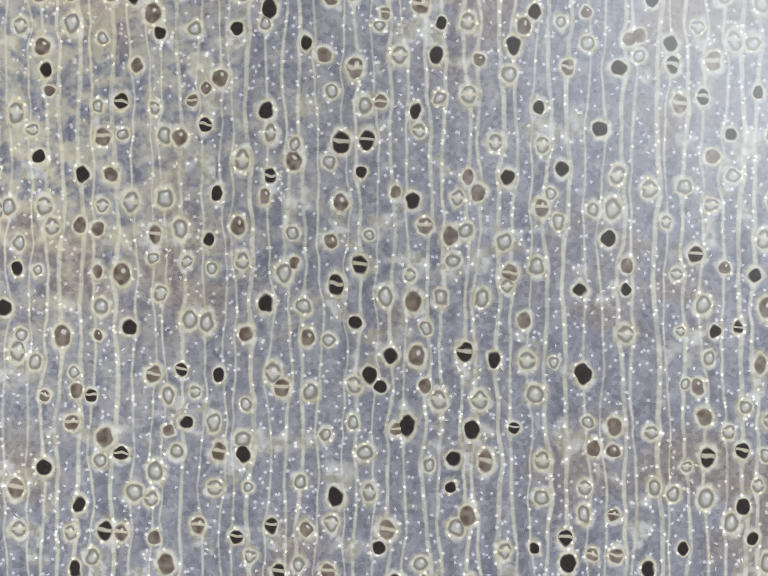
A WebGL 2 fragment shader for this texture:

```glsl
#version 300 es
precision highp float;
// End grain of a hardwood: wavy pale rays over blue-grey fibre, dotted with pores.
// Pores are jittered on a grid and push the rays aside; cellular noise adds
// the fine grain, and layered sines bend the rays and vary the light.

#define RAY_COUNT 33.0
#define RAY_WIDTH 0.105
#define PORE_CELL vec2(0.050, 0.057)
#define PORE_SHARE 0.64
#define PORE_RADIUS 0.0120
#define GRAIN_SCALE 145.0
#define FIBRE_DARK vec3(0.44, 0.45, 0.50)
#define FIBRE_LIGHT vec3(0.65, 0.66, 0.69)
#define CREAM vec3(0.79, 0.775, 0.70)
#define PALE vec3(0.85, 0.86, 0.84)
#define BROWN vec3(0.46, 0.42, 0.39)
#define HOLE vec3(0.19, 0.17, 0.17)

out vec4 fragColor;
uniform vec2 u_resolution;

float hash(vec2 p) {
  vec3 q = fract(p.xyx * vec3(0.1031, 0.1030, 0.0973));
  q += dot(q, q.yzx + 33.33);
  return fract((q.x + q.y) * q.z);
}

vec2 hash2(vec2 p) { return vec2(hash(p), hash(p + 71.7)); }

float noise(vec2 p) {
  vec2 i = floor(p), f = fract(p);
  f = f * f * (3.0 - 2.0 * f);
  return mix(mix(hash(i), hash(i + vec2(1, 0)), f.x),
             mix(hash(i + vec2(0, 1)), hash(i + vec2(1, 1)), f.x), f.y);
}

float layered(vec2 p) {
  return 0.5 * noise(p) + 0.3 * noise(p * 2.1 + 9.0) + 0.2 * noise(p * 4.3 + 23.0);
}

// x: distance to the nearest grain, y: its random value
vec2 grains(vec2 p) {
  vec2 cell = floor(p), nearest = vec2(9.0, 0.0);
  for (int j = -1; j <= 1; j++)
    for (int i = -1; i <= 1; i++) {
      vec2 id = cell + vec2(i, j);
      float d = length(id + hash2(id) - p);
      if (d < nearest.x) nearest = vec2(d, hash(id + 5.3));
    }
  return nearest;
}

// Coverage of the rays at column coordinate u
float rays(float u, float y, float soft) {
  float cover = 0.0;
  for (int i = -1; i <= 1; i++) {
    float id = floor(u) + float(i);
    float seed = hash(vec2(id, 3.0));
    float centre = id + 0.5 + 0.55 * (seed - 0.5) + 0.10 * sin(y * 19.0 + id * 2.4);
    float width = RAY_WIDTH * (0.55 + 0.9 * hash(vec2(id, 8.0)));
    float line = 1.0 - smoothstep(width - soft, width + soft, abs(u - centre));
    cover = max(cover, line * (0.6 + 0.4 * noise(vec2(id * 7.0, y * 28.0))));
  }
  return cover;
}

void main() {
  float px = 1.0 / u_resolution.y;
  vec2 p = gl_FragCoord.xy * px;
  vec2 rough = p + 0.005 * (vec2(noise(p * 85.0), noise(p * 85.0 + 40.0)) - 0.5);
  vec2 grain = grains(p * GRAIN_SCALE);
  float mottling = layered(p * 42.0);

  // Nearest pore, and the sideways push of all close ones
  float pore = 9.0, seed = 0.0, bend = 0.0, radius = PORE_RADIUS;
  vec2 local = vec2(9.0), cell = floor(rough / PORE_CELL);
  for (int j = -1; j <= 1; j++)
    for (int i = -1; i <= 1; i++) {
      vec2 id = cell + vec2(i, j);
      if (hash(id + 13.0) > PORE_SHARE) continue;
      vec2 offset = rough - (id + 0.12 + 0.76 * hash2(id + 31.0)) * PORE_CELL;
      float r = PORE_RADIUS * mix(0.72, 1.15, hash(id + 17.0));
      vec2 q = offset / (r * vec2(1.0, mix(0.95, 1.4, hash(id + 19.0))));
      bend += 0.5 * offset.x * exp(-dot(offset, offset) / (r * r * 4.0));
      if (length(q) < pore) { pore = length(q); local = q; seed = hash(id + 23.0); radius = r; }
    }

  // Fibre ground with streaks and brown stains
  float streak = noise(vec2(p.x * 60.0, p.y * 7.0));
  vec3 color = mix(FIBRE_DARK, FIBRE_LIGHT, clamp(0.65 * mottling + 0.4 * streak - 0.08, 0.0, 1.0));
  float stain = smoothstep(0.50, 0.75, layered(p * 6.0 + 4.0));
  color = mix(color, vec3(0.56, 0.51, 0.49), 0.6 * stain);

  // Rays
  float sway = 0.0045 * sin(p.y * 6.5 + 2.0 * sin(p.x * 4.0)) + 0.0016 * sin(p.y * 24.0 + p.x * 13.0);
  float ray = rays((p.x + sway - bend) * RAY_COUNT, p.y, 0.05 + px * RAY_COUNT * 0.5);
  color = mix(color, mix(CREAM, PALE, 0.6 * mottling), 0.88 * ray);

  // Crumbly tissue around pores and loose pale clumps
  float halo = 1.0 - smoothstep(1.2, 2.05, pore + 1.1 * (mottling - 0.5));
  float clump = smoothstep(0.60, 0.76, layered(p * 17.0 + 60.0));
  vec3 tissue = mix(CREAM - 0.10, PALE, smoothstep(0.25, 0.75, noise(p * 95.0 + 7.0)));
  color = mix(color, tissue, max(0.78 * halo, 0.6 * clump));

  // Pores: open, brown or filled, some split by a crossbar
  float edge = 0.10 + px / radius * 0.6;
  float inside = 1.0 - smoothstep(1.0 - edge, 1.0 + edge, pore);
  float rim = 1.0 - smoothstep(0.08, 0.32, abs(pore - 1.2));
  vec3 filled = mix(vec3(0.72, 0.73, 0.72), vec3(0.50, 0.49, 0.46), smoothstep(0.3, 0.9, pore));
  vec3 core = seed < 0.27 ? HOLE : (seed < 0.57 ? mix(BROWN - 0.12, BROWN + 0.08, noise(p * 110.0)) : filled);
  color = mix(color, CREAM + 0.02, 0.6 * rim);
  color = mix(color, core, inside * 0.95);
  float bar = 1.0 - smoothstep(0.10, 0.32, abs(local.y - 0.12 + 0.1 * local.x));
  color = mix(color, CREAM, 0.85 * bar * inside * step(0.62, fract(seed * 17.0)));
  float glint = 1.0 - smoothstep(0.12, 0.38, length(local - vec2(0.2, 0.35)));
  color = mix(color, PALE + 0.04, 0.7 * glint * step(0.45, seed));

  // Fine grain and bright sparkles
  color += (grain.y - 0.5) * 0.10 * (1.0 - 0.7 * inside);
  color += 0.20 * step(0.91, grain.y) * (1.0 - smoothstep(0.15, 0.6, grain.x)) * (1.0 - inside);

  // Uneven light: yellow upper left, cool glare upper right
  float wide = u_resolution.x * px;
  float warm = exp(-5.0 * dot(p - vec2(0.03, 0.80), p - vec2(0.03, 0.80)));
  vec2 toGlare = p - vec2(wide, 0.96);
  float glare = exp(-5.5 * dot(toGlare, toGlare));
  color = mix(color, vec3(0.84, 0.81, 0.68), warm * 0.5 * smoothstep(0.3, 0.65, mottling) * (1.0 - inside));
  color = mix(color, vec3(0.87, 0.90, 0.92), glare * 0.55);
  color *= 1.01 + 0.03 * sin(p.x * 4.0 + 2.4) + 0.02 * sin(p.y * 5.0 + p.x * 3.0);
  fragColor = vec4(clamp(color, 0.0, 1.0), 1.0);
}
```
